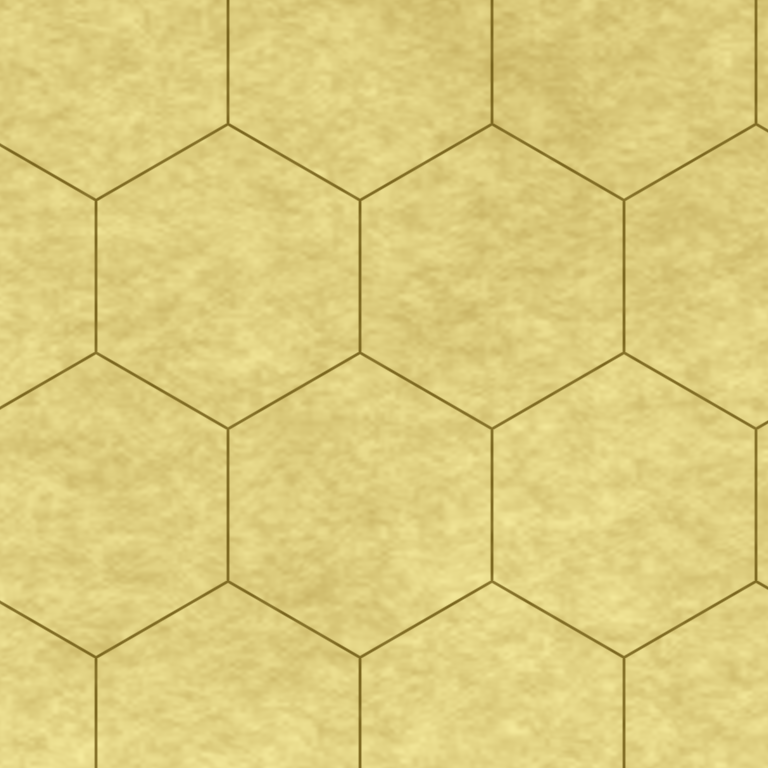
This pattern is drawn by a three.js fragment shader. Its source:

```glsl
// Thin brown honeycomb outlines on mottled, fibrous golden paper.
#define HEX_WIDTH 0.34375
#define HEX_CENTER vec2(0.2969, 0.6400)
#define LINE_HALF 0.0018
#define LINE_SOFT 0.0013
#define PAPER vec3(0.874, 0.811, 0.501)
#define TONE_STEP vec3(0.036, 0.044, 0.045)
#define INK vec3(0.47, 0.39, 0.11)
#define INK_OPACITY 0.92
#define SHADE_SLOPE vec2(-0.3, -1.0)
#define GRAIN 1.0

varying vec2 vUv;

float hash(vec2 p) {
  return fract(sin(dot(p, vec2(127.1, 311.7))) * 43758.5453);
}

// Value noise centred on zero
float noise(vec2 p) {
  vec2 cell = floor(p);
  vec2 f = fract(p);
  f = f * f * (3.0 - 2.0 * f);
  float low = mix(hash(cell), hash(cell + vec2(1.0, 0.0)), f.x);
  float high = mix(hash(cell + vec2(0.0, 1.0)), hash(cell + 1.0), f.x);
  return mix(low, high, f.y) - 0.5;
}

// Distance to the nearest edge of a pointy-top hexagon grid of unit width
float hexEdge(vec2 p) {
  vec2 period = vec2(1.0, sqrt(3.0));
  vec2 a = mod(p + 0.5 * period, period) - 0.5 * period;
  vec2 b = mod(p, period) - 0.5 * period;
  vec2 q = abs(dot(a, a) < dot(b, b) ? a : b);
  return 0.5 - max(q.x, dot(q, 0.5 * period));
}

// Broad shading, blotches and fine horizontal fibres
float paperTone(vec2 uv) {
  float tone = dot(uv - 0.5, SHADE_SLOPE);
  tone += 0.9 * noise(uv * 4.0 + 7.3);
  tone += 0.7 * noise(uv * 10.0 + 2.6);
  vec2 warped = uv + 0.012 * vec2(noise(uv * 19.0), noise(uv * 19.0 + 41.0));
  float fibre = 1.2 * noise(warped * vec2(24.0, 40.0) + 13.1);
  fibre += 1.7 * noise(warped * vec2(58.0, 98.0) + 5.7);
  fibre += 1.4 * noise(warped * vec2(125.0, 170.0) + 31.9);
  return tone + GRAIN * fibre;
}

void main() {
  vec3 color = PAPER + TONE_STEP * paperTone(vUv);

  // Ink outline with slightly uneven density
  float edge = hexEdge((vUv - HEX_CENTER) / HEX_WIDTH) * HEX_WIDTH;
  float line = 1.0 - smoothstep(LINE_HALF - LINE_SOFT, LINE_HALF + LINE_SOFT, edge);
  float density = INK_OPACITY + 0.15 * noise(vUv * 70.0);
  color = mix(color, INK, line * density);

  gl_FragColor = vec4(color, 1.0);
}
```
